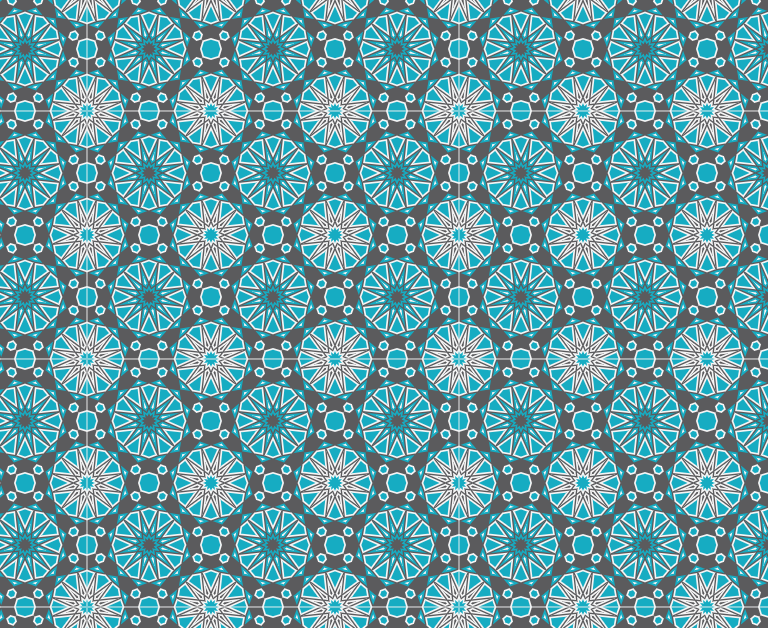
Reproduce this pattern procedurally as a Shadertoy shader.

```glsl
// Layout, in half-periods of the square lattice
const float SPAN = 12.387;               // half-periods across the canvas
const vec2 ORIGIN = vec2(0.403, 1.339);  // centre of the first dark rosette
const vec2 SEAM_PERIOD = vec2(6.0, 4.0);

// Line widths
const float STRAP = 0.011;
const float BORDER = 0.027;
const float KITE_BORDER = 0.031;
const float SEAM_HALF = 0.010;
const float SEAM_OPACITY = 0.75;

// Palette
const vec3 CYAN = vec3(0.085, 0.675, 0.760);
const vec3 GRAY = vec3(0.355, 0.355, 0.365);
const vec3 WHITE = vec3(0.96);

// Rosette vertices, within one 15 degree wedge
const float SECTOR = radians(30.0);
const vec2 RAY = vec2(cos(SECTOR * 0.5), sin(SECTOR * 0.5));
const vec2 CONTACT = 0.7071 * RAY;
const vec2 SHOULDER = 0.58 * RAY;
const vec2 DENT = 0.142 * RAY;
const vec2 PETAL_TIP = vec2(0.615, 0.0);
const vec2 STAR_TIP = vec2(0.22, 0.0);

// Vertices around the octagon, relative to its centre
const vec2 OCT_TIP = vec2(0.189, 0.0);
const vec2 OCT_CORNER = vec2(0.145, 0.145);
const vec2 HEX_INNER = vec2(0.237, 0.117);
const vec2 HEX_CONTACT = vec2(0.317, 0.183);
const vec2 HEX_OUTER = vec2(0.281, 0.281);

// Signed distance to the line a-b, positive on its right
float side(vec2 p, vec2 a, vec2 b) {
    vec2 d = normalize(b - a);
    return dot(p - a, vec2(d.y, -d.x));
}

float cover(float d, float pixel) {
    return clamp(0.5 - d / pixel, 0.0, 1.0);
}

// Inset cell: a border, then a core
void paintCell(inout vec3 color, float d, float border, vec3 edge, vec3 core, float pixel) {
    color = mix(color, edge, cover(d + STRAP, pixel));
    color = mix(color, core, cover(d + STRAP + border, pixel));
}

// Mirror the angle into half of one petal sector
vec2 foldRosette(vec2 p) {
    float angle = atan(p.y, p.x);
    angle = abs(angle - SECTOR * round(angle / SECTOR));
    return length(p) * vec2(cos(angle), sin(angle));
}

void mainImage(out vec4 fragColor, in vec2 fragCoord) {
    float pixel = SPAN / iResolution.x;
    vec2 grid = fragCoord * pixel - ORIGIN;

    // Fold the plane into one triangle between rosette and octagon
    vec2 p = abs(mod(grid + 1.0, 2.0) - 1.0);
    bool isLight = p.x + p.y > 1.0;
    if (isLight) p = 1.0 - p;
    if (p.y > p.x) p = p.yx;
    vec2 gap = vec2(1.0 - p.x, p.y);
    vec2 r = foldRosette(p);

    // Rosette cells
    float star = side(r, STAR_TIP, DENT);
    float flank = side(r, SHOULDER, STAR_TIP);
    float crown = side(r, PETAL_TIP, SHOULDER);
    float rim = side(r, PETAL_TIP, CONTACT);
    float petal = max(flank, crown);
    float spike = max(-flank, -star);
    float kite = max(-crown, rim);

    // Cells between rosettes
    float octagon = side(gap, OCT_TIP, OCT_CORNER);
    float hexagon = max(side(gap, OCT_CORNER, HEX_INNER),
                    max(side(gap, HEX_INNER, HEX_CONTACT),
                        side(gap, HEX_CONTACT, HEX_OUTER)));

    vec3 color = GRAY;
    paintCell(color, petal, BORDER, WHITE, CYAN, pixel);
    paintCell(color, octagon, BORDER, WHITE, CYAN, pixel);
    paintCell(color, hexagon, BORDER, WHITE, CYAN, pixel);
    paintCell(color, kite, KITE_BORDER, CYAN, WHITE, pixel);

    // The two rosette kinds differ in their hearts
    vec3 heartEdge = isLight ? WHITE : CYAN;
    paintCell(color, star, BORDER, heartEdge, isLight ? CYAN : GRAY, pixel);
    paintCell(color, spike, BORDER, heartEdge, isLight ? GRAY : WHITE, pixel);

    // Hairline seams through the light rosettes
    vec2 seam = abs(mod(grid - 1.0 + SEAM_PERIOD * 0.5, SEAM_PERIOD) - SEAM_PERIOD * 0.5);
    // Row seams are offset to pass through the lowest light row
    seam.y = abs(mod(grid.y + 1.0 + SEAM_PERIOD.y * 0.5, SEAM_PERIOD.y) - SEAM_PERIOD.y * 0.5);
    float hairline = cover(min(seam.x, seam.y) - SEAM_HALF, pixel);
    color = mix(color, WHITE, SEAM_OPACITY * hairline);

    fragColor = vec4(color, 1.0);
}
```
